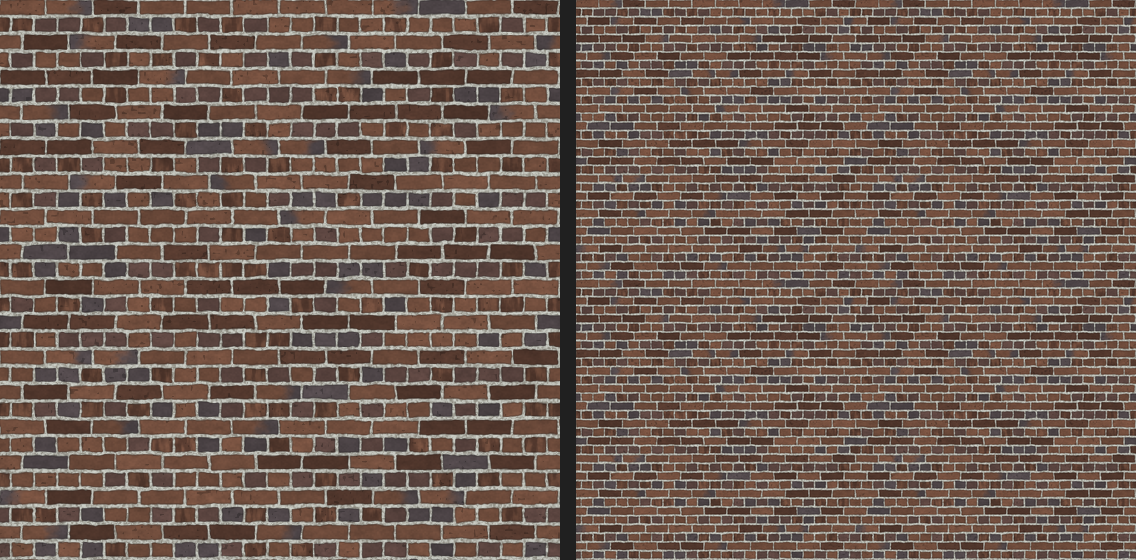
Left: one tile. Right: repeated 2 by 2.
Reproduce this texture procedurally as a WebGL 1 fragment shader.

```glsl
precision highp float;
// Weathered brick wall: rows of long bricks alternating with rows of short ones, in pale gritty mortar.

uniform vec2 u_resolution;

const float ROWS = 32.0;
const float LONG_COUNT = 12.0;
const float SHORT_COUNT = 24.0;
const vec2 JOINT = vec2(0.14, 0.21);      // mortar widths, in row heights
const vec2 WALL_OFFSET = vec2(0.002, -0.0027);

const vec3 CLAY = vec3(0.445, 0.305, 0.24);
const vec3 UMBER = vec3(0.325, 0.22, 0.178);
const vec3 PLUM = vec3(0.365, 0.275, 0.255);
const vec3 SLATE = vec3(0.31, 0.275, 0.285);
const vec3 MORTAR_DARK = vec3(0.55, 0.54, 0.50);
const vec3 MORTAR_LIGHT = vec3(0.79, 0.80, 0.77);

float hash(vec2 p) {
  return fract(sin(dot(p, vec2(127.1, 311.7))) * 43758.5);
}

// Value noise that wraps over the unit square
float noise(vec2 uv, vec2 period) {
  vec2 p = uv * period;
  vec2 f = fract(p);
  vec2 a = mod(floor(p), period);
  vec2 b = mod(a + 1.0, period);
  f = f * f * (3.0 - 2.0 * f);
  return mix(mix(hash(a), hash(vec2(b.x, a.y)), f.x),
             mix(hash(vec2(a.x, b.y)), hash(b), f.x), f.y);
}

float fbm(vec2 uv, vec2 period) {
  float sum = 0.0;
  float weight = 0.5;
  for (int i = 0; i < 3; i++) {
    sum += weight * noise(uv, period);
    period *= 2.0;
    weight *= 0.5;
  }
  return sum / 0.875;
}

float roundedBox(vec2 p, vec2 halfSize, float radius) {
  vec2 d = abs(p) - halfSize + radius;
  return length(max(d, 0.0)) + min(max(d.x, d.y), 0.0) - radius;
}

// Firing tone of a short brick; umber ones are streaked
vec3 shortTone(float pick, float streak) {
  vec3 stained = mix(UMBER, CLAY, smoothstep(0.35, 0.75, streak));
  vec3 tone = mix(CLAY, stained, step(0.32, pick));
  tone = mix(tone, PLUM, step(0.56, pick));
  return mix(tone, SLATE, step(0.80, pick));
}

// Firing tone of a long brick; some are scorched towards one end
vec3 longTone(float pick, float along, float blotch) {
  float scorch = smoothstep(-0.1, 0.7, along + (blotch - 0.5) * 0.8);
  vec3 tone = mix(CLAY, UMBER, step(0.46, pick));
  tone = mix(tone, SLATE, step(0.81, pick));
  return mix(tone, mix(CLAY, SLATE, scorch), step(0.88, pick));
}

vec3 mortarColor(vec2 uv, float dist) {
  float grain = 0.55 * noise(uv, vec2(256.0)) + 0.45 * noise(uv + 0.31, vec2(448.0));
  vec3 color = mix(MORTAR_DARK, MORTAR_LIGHT, smoothstep(0.05, 0.8, grain));
  color *= 0.96 + 0.08 * fbm(uv, vec2(12.0));
  return color * (1.0 - 0.16 * smoothstep(0.06, 0.0, dist));
}

vec3 brickColor(vec2 uv, vec3 tone, float dist, float seed) {
  float blotch = fbm(uv + 0.17, vec2(64.0, 96.0));
  float grain = noise(uv, vec2(320.0));
  float pits = smoothstep(0.80, 0.92, noise(uv + 0.53, vec2(180.0)));
  vec3 color = tone * (0.91 + 0.18 * seed);
  color *= 0.88 + 0.20 * blotch + 0.08 * (grain - 0.5);
  color *= 1.0 - 0.22 * pits * step(0.5, seed);
  return color * (1.0 - 0.22 * smoothstep(-0.10, -0.01, dist));
}

void main() {
  vec2 uv = gl_FragCoord.xy / u_resolution;
  float pixel = ROWS / u_resolution.y;

  // Hand-laid wobble of the whole bond
  vec2 wobble = vec2(noise(uv, vec2(48.0)), noise(uv + 0.37, vec2(48.0))) - 0.5;
  vec2 wall = uv + WALL_OFFSET + wobble * 0.09 / ROWS;

  // Even rows hold short bricks; every second long row shifts by half a brick
  float row = mod(floor(wall.y * ROWS), ROWS);
  float isLong = mod(row, 2.0);
  float count = mix(SHORT_COUNT, LONG_COUNT, isLong);
  float shift = 0.5 * (1.0 - step(2.5, mod(row, 4.0)));
  float column = wall.x * count + shift;
  vec2 id = vec2(mod(floor(column), count), row);
  vec2 cell = vec2(ROWS / count, 1.0);
  vec2 local = (fract(vec2(column, wall.y * ROWS)) - 0.5) * cell;

  // Irregular brick outline: tilt, taper and crumbled edges
  float seed = hash(id + 3.7);
  float along = local.x / cell.x * 2.0 * sign(hash(id + 5.3) - 0.5);
  vec2 halfSize = 0.5 * (cell - JOINT);
  halfSize += (vec2(hash(id + 7.9), hash(id + 9.1)) - 0.5) * 0.05;
  halfSize.y += 0.035 * along * (seed - 0.3);
  local.y += 0.05 * (hash(id + 11.3) - 0.5) * along;
  float dist = roundedBox(local, halfSize, 0.07);
  dist += 0.06 * (noise(uv, vec2(170.0)) - 0.5);

  // Colour of this brick, then blend with the mortar
  float pick = hash(id + 17.5);
  float blotch = fbm(uv, vec2(48.0, 64.0));
  float streak = fbm(uv + 0.71, vec2(110.0, 32.0));
  vec3 tone = mix(shortTone(pick, streak), longTone(pick, along, blotch), isLong);
  vec3 brick = brickColor(uv, tone, dist, seed);
  float edge = 0.7 * pixel + 0.012;
  float cover = smoothstep(edge, -edge, dist);
  gl_FragColor = vec4(mix(mortarColor(uv, dist), brick, cover), 1.0);
}
```
